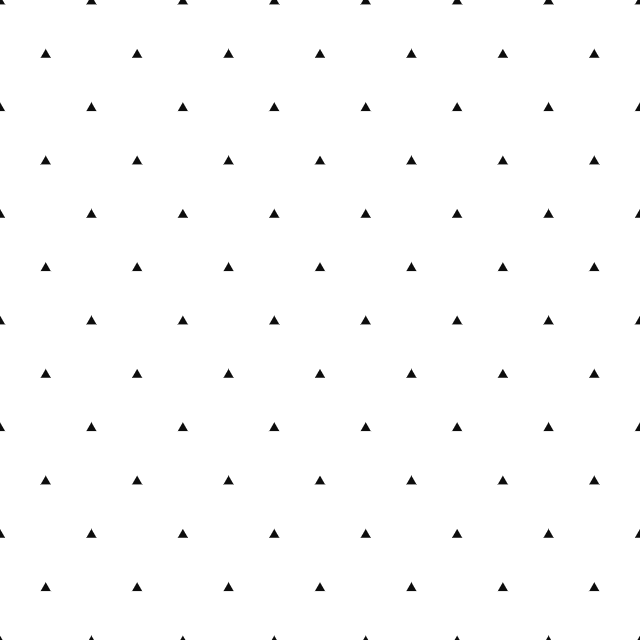
Write a WebGL 2 fragment shader that draws this pattern.

```glsl
#version 300 es
precision highp float;

uniform vec2 u_resolution;
out vec4 fragColor;

const vec2 GRID = vec2(7.0, 12.0);           // columns, staggered rows
const vec2 TRIANGLE_SIZE = vec2(0.0159, 0.0138); // width, height
const float ROW_SHIFT = 0.5;                 // in column widths
const vec3 PAPER = vec3(1.0);
const vec3 INK = vec3(0.05);

// Signed distance to an upright isosceles triangle, centred by its height
float triangleDistance(vec2 p, vec2 size) {
    vec2 fromApex = vec2(abs(p.x), p.y - 0.5 * size.y);
    vec2 sideNormal = normalize(vec2(size.y, 0.5 * size.x));
    float side = dot(fromApex, sideNormal);
    float base = -p.y - 0.5 * size.y;
    return max(side, base);
}

void main() {
    vec2 uv = gl_FragCoord.xy / u_resolution;
    float pixel = 1.0 / min(u_resolution.x, u_resolution.y);

    // Staggered cells, with a triangle at each cell centre
    vec2 grid = uv * GRID;
    float row = floor(grid.y + 0.5);
    grid.x += ROW_SHIFT * mod(row, 2.0);
    vec2 local = (fract(grid + 0.5) - 0.5) / GRID;

    // Antialiased fill
    float d = triangleDistance(local, TRIANGLE_SIZE);
    float coverage = clamp(0.5 - d / pixel, 0.0, 1.0);
    fragColor = vec4(mix(PAPER, INK, coverage), 1.0);
}
```
